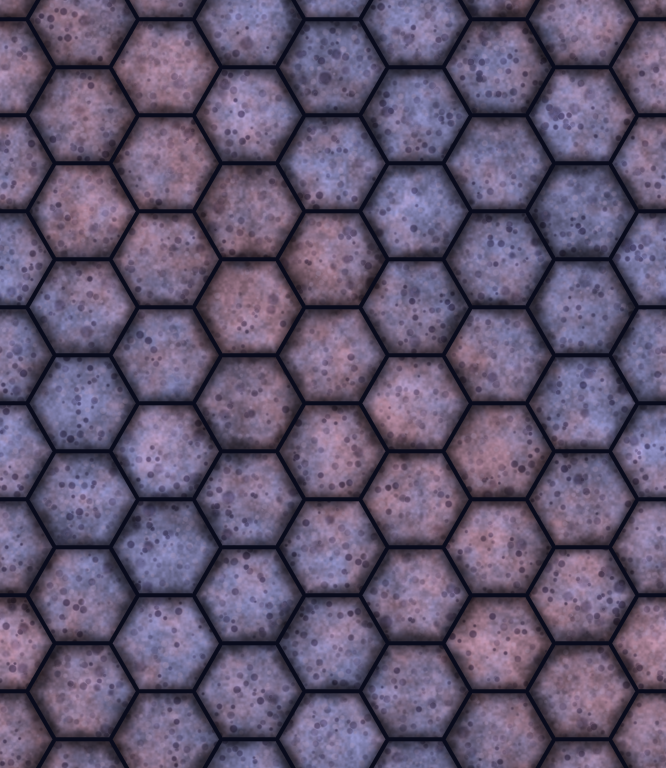
Write a Shadertoy shader that draws this pattern.

```glsl
float hash(vec2 p) {
    vec3 q = fract(p.xyx * vec3(0.1031, 0.1030, 0.0973));
    q += dot(q, q.yzx + 33.33);
    return fract((q.x + q.y) * q.z);
}

// Value noise that wraps after n cells
float noise(vec2 uv, vec2 n) {
    vec2 p = uv * n, i = floor(p), f = fract(p);
    f = f * f * (3.0 - 2.0 * f);
    vec2 a = mod(i, n), b = mod(i + 1.0, n);
    return mix(mix(hash(a), hash(vec2(b.x, a.y)), f.x),
               mix(hash(vec2(a.x, b.y)), hash(b), f.x), f.y);
}

float fbm(vec2 uv, vec2 n) {
    float sum = 0.0, amp = 0.5;
    for (int k = 0; k < 4; k++) {
        sum += amp * noise(uv, n);
        n *= 2.0;
        amp *= 0.6;
    }
    return sum / 1.088;
}

// Scattered round flecks, wrapping after n cells
float flecks(vec2 uv, vec2 n, float density) {
    vec2 p = uv * n, cell = floor(p);
    float cover = 0.0;
    for (int y = -1; y <= 1; y++)
    for (int x = -1; x <= 1; x++) {
        vec2 c = cell + vec2(x, y), id = mod(c, n);
        vec2 centre = c + vec2(hash(id + 17.3), hash(id + 71.9));
        float radius = mix(0.15, 0.48, hash(id + 5.7));
        float present = step(hash(id + 131.1), density);
        float strength = mix(0.4, 1.0, hash(id + 43.0));
        float disc = 1.0 - smoothstep(radius - 0.14, radius + 0.14, length(p - centre));
        cover = max(cover, present * strength * disc);
    }
    return cover;
}

void mainImage(out vec4 fragColor, in vec2 fragCoord) {
    vec2 uv = fragCoord / iResolution.xy;
    float pixel = 8.0 / iResolution.y;

    // Flat-topped hexagons: 8 columns by 8 rows, one row height per unit
    vec2 pitch = vec2(sqrt(3.0), 1.0);
    vec2 p = uv * pitch * vec2(4.0, 8.0) - vec2(-0.007, 0.299);
    vec2 idA = floor(p / pitch + 0.5), idB = floor(p / pitch) + 0.5;
    vec2 a = p - idA * pitch, b = p - idB * pitch;
    bool useA = dot(a, a) < dot(b, b);
    vec2 q = abs(useA ? a : b);
    vec2 id = mod(useA ? idA : idB, vec2(4.0, 8.0)) * 2.0;
    float edge = 0.5 - max(q.y, dot(q, vec2(0.866, 0.5)));

    // Each tile samples its own piece of stone
    vec2 stone = uv + vec2(hash(id + 3.0), hash(id + 29.0));
    float blotch = fbm(stone, vec2(21.0, 24.0));
    float mottle = fbm(stone + 0.37, vec2(49.0, 56.0));
    float grain = noise(stone, vec2(224.0, 256.0));

    // Warm diagonal band across the floor, varied per tile and within it
    float warmth = 0.45 + 0.4 * cos(6.28319 * (uv.x + uv.y - 0.02));
    warmth += 0.35 * (hash(id + 11.0) - 0.5) + 1.3 * (fbm(stone + 0.61, vec2(28.0, 32.0)) - 0.5);
    vec3 color = mix(vec3(0.44, 0.44, 0.60), vec3(0.54, 0.415, 0.485), clamp(warmth, 0.0, 1.0));
    color *= 0.93 + 0.14 * hash(id + 57.0);
    color *= 0.45 + 0.5 * blotch + 0.45 * mottle + 0.2 * grain;

    // Pale grit and dark aggregate
    color = mix(color, vec3(0.66, 0.58, 0.70), 0.35 * flecks(stone + 0.19, vec2(98.0, 112.0), 0.35));
    float cluster = smoothstep(0.3, 0.65, noise(stone + 0.83, vec2(21.0, 24.0)));
    float dark = max(flecks(stone, vec2(84.0, 96.0), 0.38),
                     0.8 * flecks(stone + 0.53, vec2(49.0, 56.0), 0.16));
    color = mix(color, color * vec3(0.52, 0.48, 0.58), dark * (0.4 + 0.5 * cluster));

    // Grimy rim fading into the tile face
    float rim = smoothstep(0.0, 0.17, edge + 0.09 * (blotch - 0.5));
    color *= mix(0.42, 1.0, rim) * (0.95 + 0.12 * smoothstep(0.1, 0.4, edge));

    // Dark joint
    float face = smoothstep(0.021 - 0.7 * pixel, 0.021 + 0.7 * pixel, edge);
    color = mix(vec3(0.035, 0.045, 0.11), color, face);
    fragColor = vec4(color, 1.0);
}
```
